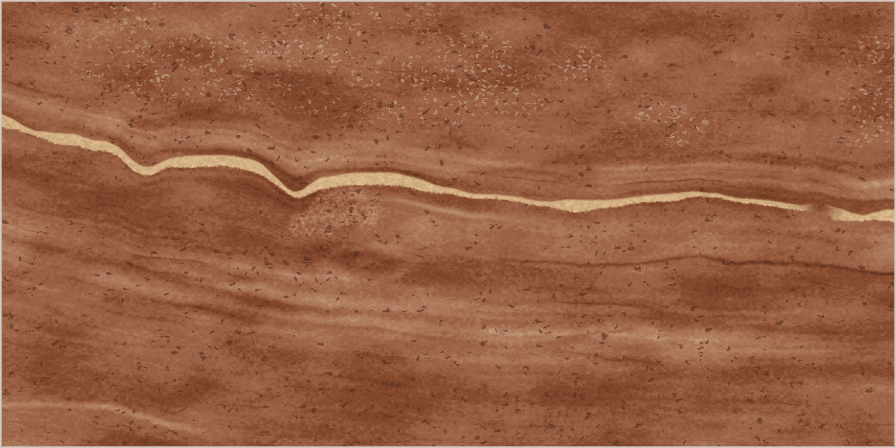
Reproduce this texture procedurally as a WebGL 1 fragment shader.

```glsl
precision highp float;
uniform vec2 u_resolution;

#define BAND_CONTRAST 0.85
#define MOTTLE_CONTRAST 0.75
#define GRAIN_CONTRAST 0.36
#define VEIN_WIDTH 0.0095
#define MARGIN 0.0036

const vec3 UMBER  = vec3(0.34, 0.18, 0.12);
const vec3 RUST   = vec3(0.52, 0.285, 0.175);
const vec3 CLAY   = vec3(0.61, 0.385, 0.275);
const vec3 ROSE   = vec3(0.68, 0.475, 0.36);
const vec3 SAND   = vec3(0.77, 0.62, 0.50);
const vec3 CREAM  = vec3(0.85, 0.72, 0.54);
const vec3 CHALK  = vec3(0.83, 0.79, 0.76);

float hash(vec2 p) {
  vec3 q = fract(vec3(p.xyx) * 0.1031);
  q += dot(q, q.yzx + 33.33);
  return fract((q.x + q.y) * q.z);
}

float noise(vec2 p) {
  vec2 i = floor(p), f = fract(p);
  f = f * f * (3.0 - 2.0 * f);
  return mix(mix(hash(i), hash(i + vec2(1, 0)), f.x),
             mix(hash(i + vec2(0, 1)), hash(i + vec2(1, 1)), f.x), f.y);
}

float fbm(vec2 p) {
  float sum = 0.0, amp = 0.5;
  for (int i = 0; i < 5; i++) {
    sum += amp * noise(p);
    p = p * 2.03 + 17.3;
    amp *= 0.5;
  }
  return sum / 0.97;
}

float bell(float x, float center, float width) {
  float k = (x - center) / width;
  return exp(-k * k);
}

// Gentle fall of the whole bedding, and the kinked vein riding on it
float bedding(float x) { return 0.5 + 0.23 * exp(-1.3 * x); }

float veinHeight(float x) {
  float kinks = 0.025 * bell(x, 0.53, 0.08) - 0.035 * bell(x, 0.32, 0.045)
              - 0.036 * bell(x, 0.66, 0.05) + 0.025 * bell(x, 0.87, 0.13)
              + 0.035 * bell(x, 1.6, 0.18);
  return bedding(x) + kinks + 0.022 * (fbm(vec2(x * 11.0, 3.7)) - 0.5);
}

// Scattered ragged pits, one jittered blob per cell
float pits(vec2 p, float scale, float density) {
  vec2 q = p * scale * vec2(0.75, 1.0);
  q += 0.9 * vec2(noise(q * 1.7), noise(q * 1.7 + 40.0));
  vec2 cell = floor(q);
  vec2 center = 0.3 + 0.4 * vec2(hash(cell + 5.1), hash(cell + 9.7));
  float radius = 0.15 + 0.25 * hash(cell + 2.3);
  float blob = 1.0 - smoothstep(radius * 0.5, radius + 0.1, length(fract(q) - center));
  return blob * step(hash(cell), density);
}

vec3 stoneRamp(float t) {
  vec3 c = mix(UMBER, RUST, smoothstep(-0.25, 0.2, t));
  c = mix(c, CLAY, smoothstep(0.15, 0.48, t));
  c = mix(c, ROSE, smoothstep(0.45, 0.78, t));
  return mix(c, SAND, smoothstep(0.75, 1.1, t));
}

void main() {
  vec2 p = gl_FragCoord.xy / u_resolution.y;
  float aspect = u_resolution.x / u_resolution.y;
  float vein = veinHeight(p.x);
  float d = p.y - vein;

  // Layer coordinate: follows the vein nearby, relaxes to the bedding far away
  float s = d + (vein - bedding(p.x)) * (1.0 - exp(-9.0 * abs(d)));
  s += 0.05 * (fbm(p * vec2(3.5, 7.0)) - 0.5) * smoothstep(0.0, 0.12, abs(d));
  s += 0.008 * (fbm(p * vec2(22.0, 30.0)) - 0.5);

  // Zones of the bed
  float upper = smoothstep(0.10, 0.17, s);
  float lower = bell(s, -0.27, 0.085);
  float banded = 0.35 + 0.65 * max(bell(s, 0.06, 0.05), lower);
  float block = smoothstep(0.8, 0.95, p.x) * bell(s, -0.085, 0.055);

  // Thin strata, mottling and grain
  float strata = 0.55 * noise(vec2(p.x * 1.8, s * 48.0))
               + 0.45 * noise(vec2(p.x * 3.5 + 7.0, s * 115.0)) - 0.5;
  float mottle = fbm(p * vec2(7.0, 16.0) + 11.0) - 0.5;
  float grain = 0.5 * noise(p * vec2(130.0, 190.0)) + 0.5 * noise(p * vec2(260.0, 310.0)) - 0.5;
  float t = 0.37 + BAND_CONTRAST * strata * banded * (1.0 - 0.7 * upper)
          + MOTTLE_CONTRAST * mottle + GRAIN_CONTRAST * grain;
  t += 0.30 * bell(s, 0.07, 0.025) + 0.17 * lower + 0.18 * block;
  t -= 0.20 * bell(s, 0.025, 0.02) + 0.14 * bell(s, -0.165, 0.03);
  t += 0.35 * bell(s, -0.62 + 0.04 * sin(p.x * 5.0), 0.008) * smoothstep(0.7, 0.2, p.x);

  // Swirled lens under the vein
  vec2 lens = (p - vec2(0.82, 0.415)) / vec2(0.14, 0.045);
  float ring = length(lens) + 0.5 * (fbm(p * 14.0) - 0.5);
  t += 0.16 * cos(ring * 8.0) * (1.0 - smoothstep(0.7, 1.3, ring));

  // Pale porous pocket
  vec2 pocketPos = (p - vec2(0.75, vein - 0.065)) / vec2(0.105, 0.048);
  float pocket = 1.0 - smoothstep(0.75, 1.1, length(pocketPos) + 0.9 * (fbm(p * 18.0) - 0.5));
  t += pocket * (0.30 + 0.5 * grain);

  // Dark seams along the strata and beneath the block
  float seamPath = s + 0.12 + 0.03 * (fbm(vec2(p.x * 7.0, 8.0)) - 0.5);
  float seam = bell(seamPath, 0.0, 0.0045) * smoothstep(1.0, 1.25, p.x);
  float hairline = bell(noise(vec2(p.x * 2.5 + 3.0, s * 34.0)), 0.5, 0.05);
  hairline *= smoothstep(0.48, 0.65, noise(p * vec2(6.0, 25.0))) * banded;
  t -= 0.38 * seam + 0.28 * hairline;
  vec3 color = stoneRamp(t);

  // Chalky flecks in clusters above, dark pits mostly below
  float cluster = smoothstep(0.46, 0.68, fbm(p * vec2(4.0, 7.0) + 31.0));
  float flecks = pits(p, 95.0, 0.45) * cluster * (0.85 * upper + 0.25 * lower);
  color = mix(color, mix(SAND, CHALK, noise(p * 60.0)), 0.6 * flecks);
  float darkPits = pits(p + 3.0, 85.0, 0.08 + 0.22 * pocket + 0.1 * cluster);
  color = mix(color, UMBER, 0.62 * darkPits);

  // Cream vein, broken near the right, with a faint companion below
  float width = VEIN_WIDTH * (0.45 + 1.1 * noise(vec2(p.x * 14.0, 1.0)));
  float broken = 1.0 - bell(p.x, 1.83, 0.035);
  float body = 1.0 - smoothstep(width - 0.003, width + 0.003, abs(d + 0.004 * grain));
  color = mix(color, CREAM + 0.16 * grain, 0.92 * body * broken);
  float companion = bell(d + 0.045 + 0.01 * mottle, 0.0, 0.006) * bell(p.x, 1.0, 0.16);
  color = mix(color, SAND, 0.65 * companion);

  // Thin pale margin
  vec2 inset = min(p, vec2(aspect, 1.0) - p);
  float edge = 1.0 - smoothstep(MARGIN - 0.001, MARGIN + 0.001, min(inset.x, inset.y));
  gl_FragColor = vec4(mix(color, CHALK, edge), 1.0);
}
```
